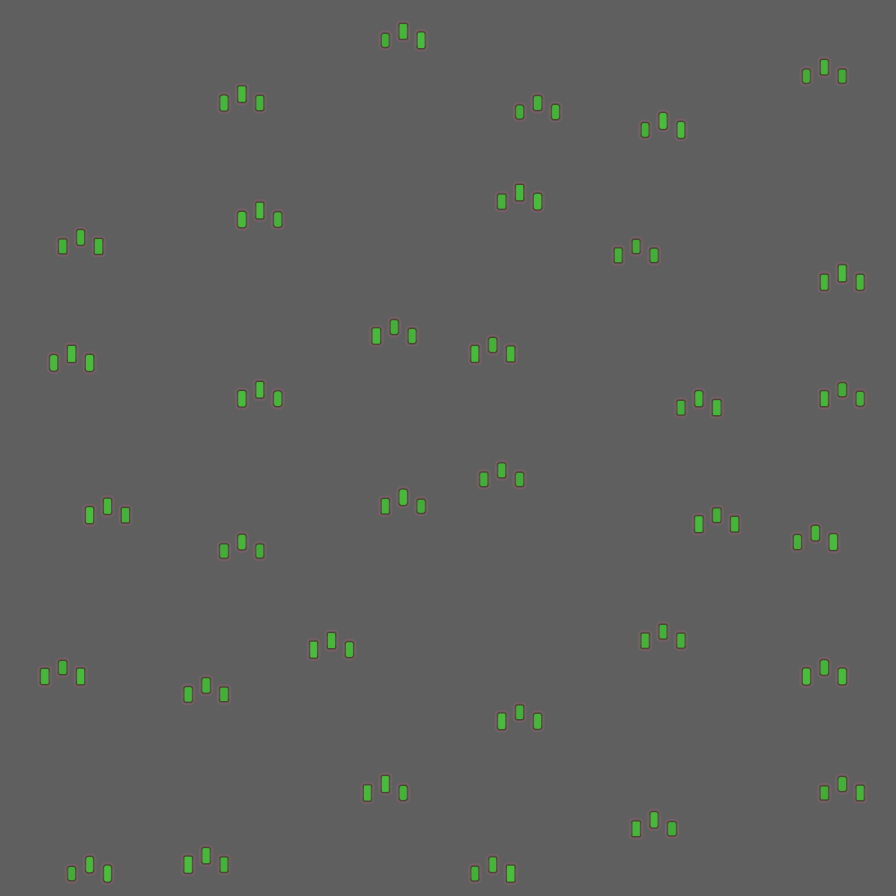
Give the GLSL for this pattern, as a Shadertoy shader.

```glsl
#define CELLS 6.0                      // tufts per side
#define JITTER vec2(0.56, 0.70)        // wander inside a cell
#define FILL 0.95                      // share of cells with a tuft
#define STEP 0.01                      // placement lattice
#define BLADE vec2(0.0039, 0.0080)     // half size of a blade
#define HALO_DISTANCE 0.0029
#define HALO_WIDTH 0.0011
#define SOFTNESS 0.0014
#define GROUND vec3(0.371, 0.371, 0.371)
#define GREEN vec3(0.27, 0.71, 0.22)
#define HALO vec3(0.47, 0.375, 0.405)
#define RIM vec3(0.27, 0.27, 0.17)

// Integer hash giving three values in 0..1
vec3 hash3(vec3 p) {
    uvec3 v = uvec3(p) * 1664525u + 1013904223u;
    for (int i = 0; i < 2; i++) {
        v.x += v.y * v.z;
        v.y += v.z * v.x;
        v.z += v.x * v.y;
        v ^= v >> 16u;
    }
    return vec3(v & 0xffffu) / 65535.0;
}

float roundedBox(vec2 p, vec2 halfSize, float radius) {
    vec2 q = abs(p) - halfSize + radius;
    return length(max(q, 0.0)) + min(max(q.x, q.y), 0.0) - radius;
}

// Band of given half width around a distance
float band(float d, float center, float width) {
    float t = (d - center) / width;
    return exp(-t * t);
}

// One blade: faint halo, dark ends, green core
vec3 paintBlade(vec3 color, vec2 p, vec3 random, float blur) {
    vec2 size = BLADE * (1.0 + vec2(0.12, 0.22) * (random.xy - 0.5));
    float d = roundedBox(p, size, mix(0.0008, 0.0028, random.z));
    float ends = smoothstep(0.4, 1.0, abs(p.y) / size.y);
    color = mix(color, HALO, band(d, HALO_DISTANCE, max(HALO_WIDTH, 0.5 * blur)));
    color = mix(color, RIM, band(d, 0.0006, 0.0011) * mix(0.45, 0.9, ends));
    vec3 green = GREEN * (0.95 + 0.1 * random.y);
    return mix(color, green, 1.0 - smoothstep(-0.5 * blur, 0.5 * blur, d));
}

void mainImage(out vec4 fragColor, in vec2 fragCoord) {
    vec2 uv = fragCoord / iResolution.y;
    float blur = max(SOFTNESS, 1.0 / iResolution.y);
    vec3 color = GROUND;

    // Each cell holds one tuft, snapped to the lattice
    vec2 cell = floor(uv * CELLS);
    vec3 place = hash3(vec3(cell, 7.0));
    vec2 center = (cell + 0.5 + JITTER * (place.xy - 0.5)) / CELLS;
    center = floor(center / STEP + 0.5) * STEP;

    // Three upright blades with the middle one raised
    if (place.z < FILL) {
        for (int i = -1; i <= 1; i++) {
            float side = float(i);
            vec2 offset = STEP * vec2(2.0 * side, 0.5 - abs(side));
            vec3 random = hash3(vec3(cell, 20.0 + side));
            color = paintBlade(color, uv - center - offset, random, blur);
        }
    }
    fragColor = vec4(color, 1.0);
}
```
